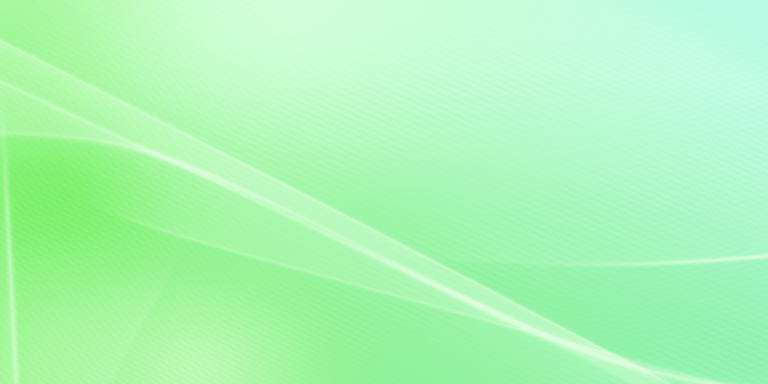
Write a WebGL 2 fragment shader that draws this background.

```glsl
#version 300 es
precision highp float;
// Pale green backdrop with translucent sweeping ribbons and fine diagonal lines.

uniform vec2 u_resolution;
out vec4 outColor;

const vec3 DEEP_LEFT = vec3(0.53, 0.95, 0.48);
const vec3 DEEP_RIGHT = vec3(0.58, 0.95, 0.71);
const vec3 PALE_LEFT = vec3(0.80, 1.00, 0.78);
const vec3 PALE_RIGHT = vec3(0.76, 0.99, 0.90);
const vec3 AQUA = vec3(0.70, 0.98, 0.89);
const vec3 LEAF = vec3(0.46, 0.94, 0.39);
const vec3 MINT = vec3(0.83, 1.00, 0.86);
const vec3 LIME = vec3(0.76, 0.98, 0.72);
const vec3 VEIL = vec3(0.88, 1.00, 0.88);
const float TAU = 6.2831853;
const float LINE_FREQ = 64.0;
const float LINE_DEPTH = 0.014;

// Soft elliptical spot.
float spot(vec2 p, vec2 center, vec2 radius) {
    vec2 d = (p - center) / radius;
    return exp(-dot(d, d));
}

// Thin bright line at distance d.
float stroke(float d, float width) {
    return exp(-d * d / (width * width));
}

// Sheet that starts sharply at d = 0 and fades with growing d.
float sheet(float d, float reach, float edge) {
    return smoothstep(-edge, edge, d) * exp(-max(d, 0.0) / reach);
}

vec3 baseGradient(vec2 p) {
    float t = smoothstep(0.18, 1.0, p.y + 0.25 * (p.x - 0.5));
    vec3 deep = mix(DEEP_LEFT, DEEP_RIGHT, p.x);
    vec3 pale = mix(PALE_LEFT, PALE_RIGHT, p.x);
    vec3 color = mix(deep, pale, t);
    color = mix(color, MINT, 0.75 * spot(p, vec2(0.36, 0.98), vec2(0.20, 0.28)));
    color = mix(color, DEEP_LEFT, 0.55 * spot(p, vec2(0.0, 0.9), vec2(0.17, 0.35)));
    color = mix(color, LEAF, 0.9 * spot(p, vec2(0.07, 0.48), vec2(0.14, 0.19)));
    color = mix(color, LIME, 0.85 * spot(p, vec2(0.26, 0.04), vec2(0.13, 0.20)));
    color = mix(color, LIME, 0.5 * spot(p, vec2(0.07, 0.0), vec2(0.13, 0.30)));
    float corner = p.y - 1.0 + 1.09 * (p.x - 0.77);
    return mix(color, AQUA, 0.75 * smoothstep(-0.02, 0.16, corner));
}

// Fine line families, weighted towards different parts of the canvas.
float lineTexture(vec2 p) {
    float falling = p.y + p.x + 0.06 * sin(3.0 * p.x + 2.0 * p.y);
    float steep = 0.6 * p.y + 1.5 * p.x + 0.1 * p.x * p.y;
    float rising = p.y - 0.7 * p.x + 0.08 * p.x * p.x;
    float patches = 0.65 + 0.35 * sin(9.0 * p.x - 13.0 * p.y);
    float lines = sin(TAU * LINE_FREQ * falling) * patches;
    lines += 0.6 * sin(TAU * LINE_FREQ * steep) * (1.0 - smoothstep(0.15, 0.5, p.x));
    lines += 0.5 * sin(TAU * LINE_FREQ * rising) * smoothstep(0.55, 1.0, p.x);
    return lines * (1.0 - 0.7 * smoothstep(0.7, 1.0, p.y));
}

void main() {
    vec2 p = gl_FragCoord.xy / u_resolution;
    float x = p.x;
    float y = p.y;
    float edge = 0.75 / u_resolution.y + 0.002;

    // Heights of the sweeping curves.
    float upper = 0.896 - x - 0.03 * x * x;
    float late = max(x - 0.65, 0.0);
    float middle = 0.79 - 0.94 * x + 1.07 * late * late;
    float bend = x - 0.17;
    float crest = 0.665 - 0.5 * (bend + sqrt(bend * bend + 0.01));
    float lower = 0.51 - 0.545 * x + 0.3 * exp(-x / 0.05);
    float right = 0.31 + 0.4 * (x - 0.76) * (x - 0.76);

    vec3 color = baseGradient(p);
    color += LINE_DEPTH * lineTexture(p) * vec3(1.0, 0.25, 1.0);

    // Translucent sheets.
    float fadeIn = smoothstep(0.08, 0.25, x);
    float veil = 0.36 * sheet(upper - y, 0.13, edge);
    veil += 0.16 * sheet(middle - y, 0.09, edge) * smoothstep(-0.01, 0.02, y - crest);
    veil += 0.20 * sheet(y - crest, 0.07, edge) * (1.0 - smoothstep(0.35, 0.6, x));
    veil += 0.20 * sheet(y - lower, 0.14, edge) * fadeIn * smoothstep(-edge, edge, upper - y);
    veil += 0.16 * sheet(y - right, 0.14, edge) * smoothstep(0.45, 0.7, x);

    // Pale fan in the lower left corner.
    float fan = 0.24 - 0.28 * (0.35 - y) - x;
    veil += 0.14 * sheet(fan, 0.12, 0.004) * (1.0 - smoothstep(0.15, 0.4, y));

    // Bright edges.
    veil += 0.22 * stroke(y - upper, 0.006);
    veil += 0.25 * stroke(y - middle, 0.006);
    veil += (0.18 + 0.32 * spot(p, vec2(0.26, 0.55), vec2(0.10, 0.2))) * stroke(y - crest, 0.009);
    veil += 0.35 * smoothstep(0.35, 0.7, x) * stroke(y - middle, 0.012);
    veil += 0.20 * fadeIn * stroke(y - lower, 0.005);
    veil += 0.75 * smoothstep(0.65, 1.0, x) * stroke(y - right, 0.006);

    // Upright streak near the left side.
    float streak = x - 0.022 + 0.026 * y;
    float streakFade = 1.0 - smoothstep(0.3, 0.85, y);
    veil += streakFade * (0.45 * stroke(streak, 0.004) + 0.15 * sheet(-streak, 0.03, 0.002));

    color = mix(color, VEIL, clamp(veil, 0.0, 0.95));
    outColor = vec4(clamp(color, 0.0, 1.0), 1.0);
}
```
